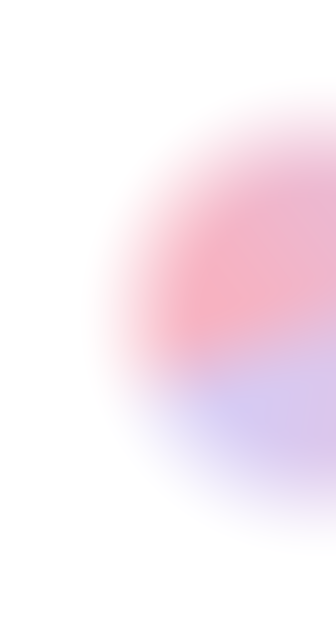
Reproduce this background procedurally as a Shadertoy shader.

```glsl
const vec3 PAPER = vec3(1.0);
const vec3 ROSE = vec3(0.968, 0.698, 0.757);
const vec3 MAUVE = vec3(0.925, 0.722, 0.820);
const vec3 PERIWINKLE = vec3(0.836, 0.796, 0.958);
const vec3 LILAC = vec3(0.862, 0.776, 0.922);

// Coverage of a blurred disc: 1 inside inner, 0 beyond outer
float softDisc(vec2 p, vec2 center, float inner, float outer) {
    return 1.0 - smoothstep(inner, outer, length(p - center));
}

// Blend from 0 to 1 across a line through origin, along its normal
float softSide(vec2 p, vec2 origin, vec2 normal, float halfWidth) {
    return smoothstep(-halfWidth, halfWidth, dot(p - origin, normalize(normal)));
}

// Two colours joined along a soft line
vec3 tintAcross(vec3 a, vec3 b, vec2 p, vec2 origin, vec2 normal, float halfWidth) {
    return mix(a, b, softSide(p, origin, normal, halfWidth));
}

void mainImage(out vec4 fragColor, in vec2 fragCoord) {
    // Canvas height is one unit
    vec2 p = fragCoord / iResolution.y;

    // Warm upper part and cool lower part of the orb
    vec3 warm = tintAcross(ROSE, MAUVE, p, vec2(0.435, 0.62), vec2(1.0, 0.75), 0.15);
    vec3 cool = tintAcross(PERIWINKLE, LILAC, p, vec2(0.45, 0.35), vec2(1.0, -0.15), 0.13);
    float upper = softSide(p, vec2(0.26, 0.408), vec2(-0.33, 1.0), 0.085);
    vec3 orb = mix(cool, warm, upper);

    // Feathered orb over the paper
    float glow = softDisc(p, vec2(0.501, 0.505), 0.18, 0.385);
    fragColor = vec4(mix(PAPER, orb, glow), 1.0);
}
```
